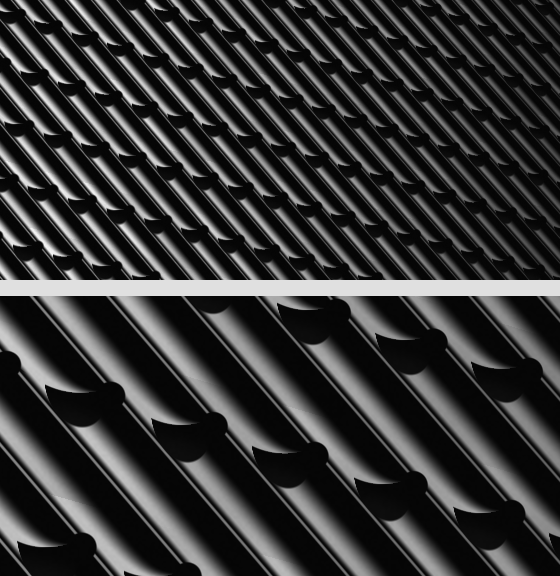
Top, the full canvas; bottom, a detail of the centre.
Reproduce this texture procedurally as a WebGL 2 fragment shader.

```glsl
#version 300 es
precision highp float;

uniform vec2 u_resolution;
out vec4 outColor;

// Roof plane: columns are the step across, the step down and the anchor
const mat3 ROOF_TO_VIEW = mat3(
  0.1329, 0.0409,  0.0084,
  0.2117, 0.2510, -0.0076,
  0.1615, 0.0990,  1.0);
const float SEAM_PHASE = 0.62;    // seam position across a tile
const float KNOB_PHASE = 0.32;    // knob position along the overlap
const float SKEW = 1.745;         // turns tile axes into upright ones
const vec2 STEP = vec2(0.122, 0.036);  // canvas step between knobs
const float DROP = 0.19;          // canvas height of one unit down
const float KNOB_TOP = -0.19;
const float KNOB_RADIUS = 0.017;
const float SCALLOP_DEPTH = 0.13;
const float SHADOW_DEPTH = 0.27;
const float SEAM_WIDTH = 0.022;
const float LIGHT_LEFT = 0.96;
const float LIGHT_RIGHT = 0.48;
const float GRAIN = 0.025;
const vec3 BLACK = vec3(0.022);
const vec3 SHADOW = vec3(0.05);
const vec3 CLAY_LIT = vec3(0.93);

float hash(vec2 p) {
  vec3 q = fract(vec3(p.xyx) * 0.1031);
  q += dot(q, q.yzx + 33.33);
  return fract((q.x + q.y) * q.z);
}

float noise(vec2 p) {
  vec2 i = floor(p), f = fract(p);
  f = f * f * (3.0 - 2.0 * f);
  return mix(mix(hash(i), hash(i + vec2(1, 0)), f.x),
             mix(hash(i + vec2(0, 1)), hash(i + vec2(1, 1)), f.x), f.y);
}

// Coverage of the region where d is negative
float fill(float d, float blur) {
  return 1.0 - smoothstep(-blur, blur, d);
}

void main() {
  float pixel = 1.0 / u_resolution.y;
  vec2 view = gl_FragCoord.xy * pixel;
  view.y = 1.0 - view.y;

  // Perspective into tile coordinates
  vec3 h = inverse(ROOF_TO_VIEW) * vec3(view, 1.0);
  vec2 tile = h.xy / h.z;
  float blurX = fwidth(tile.x);
  float blurY = pixel / DROP;

  // Overlap coordinates: along the row and straight down from it
  float row = floor(tile.y + 0.4);
  float down = tile.y - row;
  float slide = tile.x + SKEW * down - KNOB_PHASE;
  float along = fract(slide);
  float wear = hash(vec2(floor(slide), row) + 50.0) - 0.5;

  // Scalloped lip and the hanging shadow below it
  float arc = pow(max(sin(3.14159 * along), 0.0), 0.8);
  float lip = KNOB_TOP + (SCALLOP_DEPTH + 0.025 * wear) * arc;
  float swing = (along - 0.68 - 0.04 * wear) / 0.30;
  float hang = sqrt(max(1.0 - swing * swing, 0.0));
  float shadowEnd = -0.12 + (SHADOW_DEPTH + 0.05 * wear) * hang;

  // Lit channel, fading into the dark side of the ridge
  float across = fract(tile.x - SEAM_PHASE);
  float column = floor(tile.x - SEAM_PHASE);
  float nearLip = exp(-max(lip - down, 0.0) / 0.045) * step(down, lip);
  float reach = 0.60 + 0.26 * nearLip;
  float channel = smoothstep(0.04, 0.13 + blurX, across)
                * (1.0 - smoothstep(0.20 + 0.25 * nearLip, reach, across));
  float tone = 0.93 + 0.14 * hash(vec2(column, row) + 90.0);
  tone *= 0.92 + 0.12 * noise(tile * vec2(5.0, 3.0) + 40.0);

  // Thin bright seam on the ridge
  float seamDistance = abs(fract(across + 0.5) - 0.5);
  float seam = fill(seamDistance - SEAM_WIDTH, blurX * 0.7);

  // Light falls off to the right
  float light = mix(LIGHT_LEFT, LIGHT_RIGHT, smoothstep(0.0, 2.0, view.x));
  light *= 1.0 - 0.25 * smoothstep(1.5, 2.0, view.x);
  vec3 color = mix(BLACK, CLAY_LIT * light * tone, channel);

  // Overlap shade, seam and round knob
  float shade = fill(lip - down, blurY) * fill(down - shadowEnd, blurY * 1.5);
  vec3 shadeColor = mix(BLACK, SHADOW, hang * smoothstep(-0.05, 0.12, down));
  color = mix(color, shadeColor, shade);
  float seamShown = seam * (1.0 - shade * smoothstep(0.3, 0.5, along));
  color = mix(color, CLAY_LIT * light * 0.68, seamShown);
  float side = fract(along + 0.5) - 0.5;
  vec2 toKnob = vec2(0.0, (down - KNOB_TOP - 0.06) * DROP) + side * STEP;
  color = mix(color, BLACK, fill(length(toKnob) - KNOB_RADIUS, pixel));

  // Fine grain
  color += GRAIN * (noise(view * 300.0) - 0.5) * (0.2 + color);
  outColor = vec4(clamp(color, 0.0, 1.0), 1.0);
}
```
